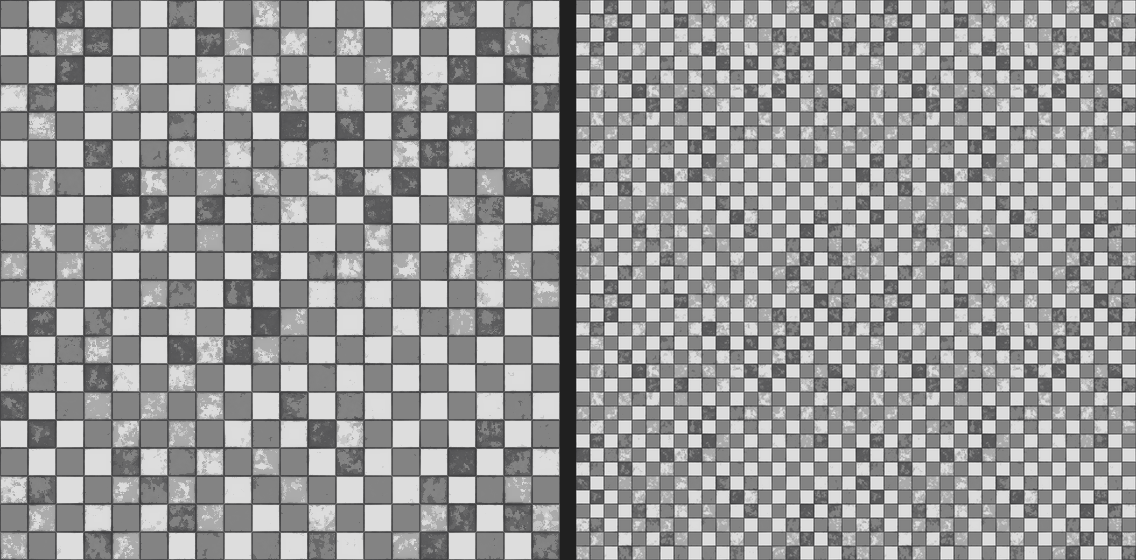
Left: one tile. Right: repeated 2 by 2.
A Shadertoy shader for this texture:

```glsl
// A 20 by 20 checkerboard of worn grey tiles with dark, ragged seams.
// Each tile draws its own wear from a hash; wrapping fractal noise cuts
// the stains into patches, and grime gathers along the tile edges.

const float TILES = 20.0;

float hash(vec2 p) {
    vec3 q = fract(p.xyx * vec3(0.1031, 0.1030, 0.0973));
    q += dot(q, q.yzx + 33.33);
    return fract((q.x + q.y) * q.z);
}

// Value noise on a lattice that wraps after "period" steps
float noise(vec2 p, float period, float seed) {
    vec2 i = floor(p), f = fract(p);
    vec2 u = f * f * (3.0 - 2.0 * f);
    vec2 a = mod(i, period), b = mod(i + 1.0, period);
    float low = mix(hash(a + seed), hash(vec2(b.x, a.y) + seed), u.x);
    float high = mix(hash(vec2(a.x, b.y) + seed), hash(b + seed), u.x);
    return mix(low, high, u.y);
}

// p is in tiles; frequency is a whole number of lattice steps per tile
float fbm(vec2 p, float frequency, float seed) {
    float sum = 0.0, weight = 0.5, total = 0.0;
    for (int k = 0; k < 4; k++) {
        sum += weight * noise(p * frequency, TILES * frequency, seed);
        total += weight;
        weight *= 0.72;
        frequency *= 2.0;
        seed += 17.3;
    }
    return sum / total;
}

float above(float value, float threshold) {
    return smoothstep(threshold - 0.025, threshold + 0.025, value);
}

void mainImage(out vec4 fragColor, in vec2 fragCoord) {
    vec2 p = fragCoord / iResolution.xy * TILES;
    float pixel = TILES / min(iResolution.x, iResolution.y);
    vec2 tile = floor(p);
    vec2 toEdge = 0.5 - abs(fract(p) - 0.5);
    float edge = min(toEdge.x, toEdge.y);
    bool isLight = mod(tile.x + tile.y, 2.0) < 0.5;

    // Wear of this tile, and dirt drifting across neighbouring tiles
    float wear = smoothstep(0.42, 1.0, hash(tile + 71.7));
    float dirt = noise(p, TILES, 5.1);
    float grain = fbm(p, 3.0, 31.0);
    float speckle = fbm(p, 6.0, 113.0);

    // Stains reach inward from the edges, further on worn tiles
    float rim = exp(-edge * 13.0) * (0.12 + 0.22 * wear + 0.12 * dirt);
    float stain = grain + rim;
    float limit = mix(0.84, 0.40, wear);

    float shade;
    if (isLight) {
        shade = mix(0.865, 0.78, above(stain, limit));
        shade = mix(shade, 0.67, above(0.5 * (stain + speckle), limit + 0.05));
    } else {
        shade = mix(0.515, 0.41, above(stain, limit));
        shade = mix(shade, 0.35, above(0.5 * (stain + speckle), limit + 0.07));
        shade += 0.06 * wear * (speckle - 0.5);
    }

    // Ragged grime beside the seams
    float reach = 0.012 + 0.055 * (0.5 * wear + 0.5 * dirt) * smoothstep(0.3, 0.75, speckle);
    float grime = 1.0 - smoothstep(reach, reach + 0.03, edge);
    shade = mix(shade, isLight ? 0.52 : 0.31, 0.8 * grime);
    shade *= 1.0 - 0.25 * wear * dirt * exp(-edge * 16.0);

    // Thin seam between tiles, fainter where the dirt is sparse
    float halfWidth = 0.016 + 0.014 * dirt * speckle;
    float seam = 1.0 - smoothstep(halfWidth - 0.5 * pixel, halfWidth + 0.5 * pixel, edge);
    shade = mix(shade, 0.23, seam * mix(0.75, 1.0, dirt));

    vec3 color = vec3(shade) + vec3(0.0, 0.0, 0.006) * (1.0 - smoothstep(0.3, 0.5, shade));
    fragColor = vec4(color, 1.0);
}
```
